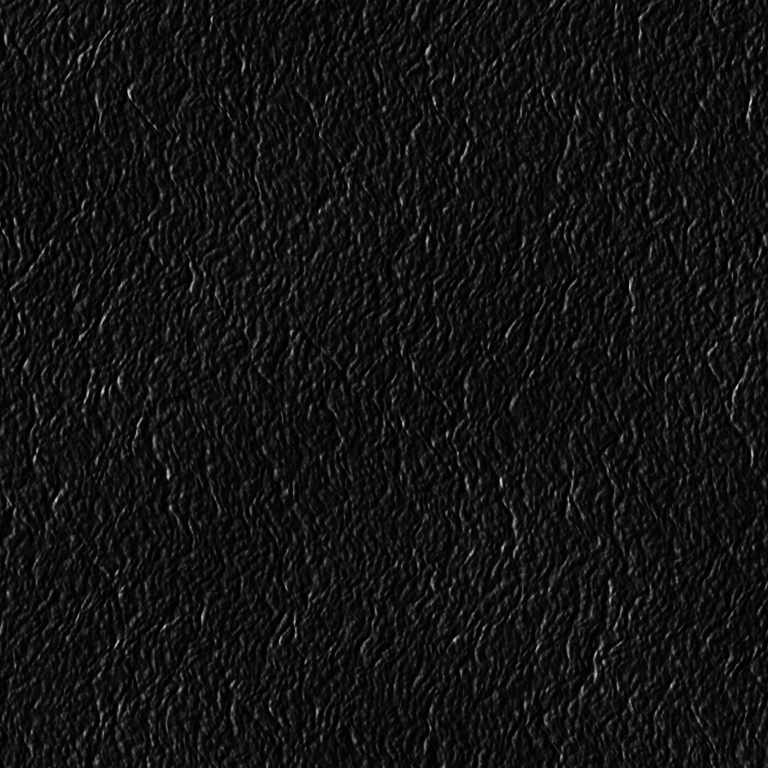
This texture is drawn by a Shadertoy shader. Its source:

```glsl
vec2 hash2(vec2 cell) {
    return fract(sin(vec2(dot(cell, vec2(127.1, 311.7)), dot(cell, vec2(269.5, 183.3)))) * 43758.55);
}

mat2 rotate(float angle) {
    float c = cos(angle), s = sin(angle);
    return mat2(c, s, -s, c);
}

// Cellular noise: x = nearest point distance, y = gap to the second nearest
vec2 cells(vec2 p) {
    vec2 base = floor(p), local = fract(p);
    float nearest = 9.0, second = 9.0;
    for (int y = -1; y <= 1; y++)
    for (int x = -1; x <= 1; x++) {
        vec2 offset = vec2(x, y);
        float d = length(offset + hash2(base + offset) - local);
        second = min(second, max(nearest, d));
        nearest = min(nearest, d);
    }
    return vec2(nearest, second - nearest);
}

// Slow drift from -1 to 1 that fades creases in and out
float drift(vec2 p) {
    return 0.5 * sin(p.x + 1.7 * sin(p.y * 0.8)) + 0.5 * sin(p.y * 1.3 + 2.0 * sin(p.x * 0.7 + 1.0));
}

float leatherHeight(vec2 p) {
    // Wobble that keeps creases from running straight
    vec2 q = p + 0.012 * sin(p.yx * vec2(15.0, 12.0) + vec2(0.4, 2.1));
    q += 0.0035 * sin(q.yx * vec2(71.0, 58.0) + 3.0 * sin(q * 23.0));
    q += 0.0013 * sin(q.yx * vec2(190.0, 160.0) + 2.0 * sin(q * 67.0));

    // Fine pebbled grain
    float height = -cells(rotate(0.15) * q * vec2(110.0, 70.0)).x;
    height -= 0.4 * cells(rotate(-0.2) * p * vec2(180.0, 125.0) + 31.0).x;

    // Long upright creases, crossing at shallow angles
    float frequency = 9.0;
    for (int i = 0; i < 5; i++) {
        float layer = float(i);
        float angle = (mod(layer, 2.0) * 2.0 - 1.0) * (0.36 - 0.06 * layer);
        vec2 r = rotate(angle) * q + layer * 3.7;
        float gap = cells(r * frequency * vec2(1.0, 0.36)).y / (0.005 * frequency);
        float depth = 0.25 + 0.75 * smoothstep(-0.5, 0.5, drift(r * vec2(29.0, 17.0)));
        height -= (0.5 - 0.04 * layer) * depth * exp(-gap * gap);
        frequency *= 1.42;
    }
    return height;
}

void mainImage(out vec4 fragColor, in vec2 fragCoord) {
    vec2 p = fragCoord / iResolution.xy;

    // Raking side light
    vec2 light = vec2(0.0015, -0.0005);
    float slope = leatherHeight(p + light) - leatherHeight(p - light);

    // Black leather with a soft limit on highlights
    float shade = 0.053 * exp(3.8 * slope + 0.15 * drift(p * 9.0));
    shade /= 1.0 + shade;
    fragColor = vec4(vec3(shade), 1.0);
}
```
